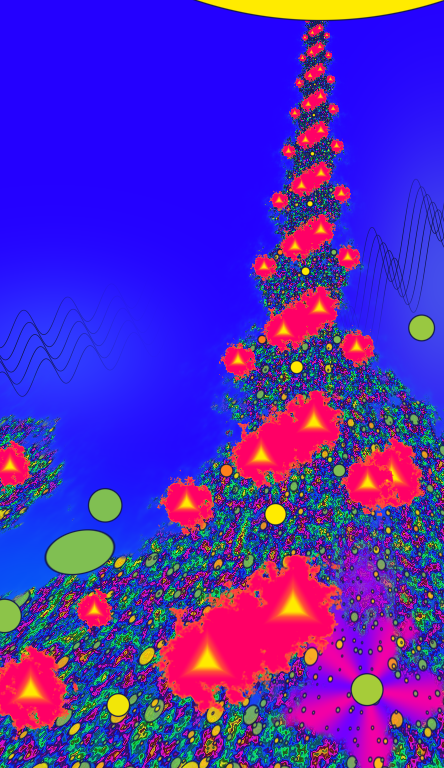
Write a Shadertoy shader that draws this background.

```glsl
const vec3 BLUE = vec3(0.14, 0, 1), MAGENTA = vec3(1, 0, 0.4), ORANGE = vec3(1, 0.5, 0.1);
const vec3 YELLOW = vec3(1, 0.92, 0), LIME = vec3(0.5, 0.75, 0.32), INK = vec3(0.06, 0.08, 0.3);

vec2 hash2(vec2 p) {
  return fract(sin(p * mat2(127.1, 311.7, 269.5, 183.3)) * 43758.5);
}

float corner(vec2 i, vec2 f, vec2 o) { return dot(hash2(i + o) * 2.0 - 1.0, f - o); }

float gradientNoise(vec2 p) {
  vec2 i = floor(p), f = fract(p), u = f * f * (3.0 - 2.0 * f), e = vec2(1, 0);
  return mix(mix(corner(i, f, e.yy), corner(i, f, e.xy), u.x),
             mix(corner(i, f, e.yx), corner(i, f, e.xx), u.x), u.y);
}

float fbm(vec2 p) {
  float sum = 0.0;
  for (float gain = 0.6; gain > 0.15; gain *= 0.65) {
    sum += gain * gradientNoise(p);
    p = mat2(1.6, 1.2, -1.2, 1.6) * p + 7.3;
  }
  return sum;
}

vec3 rainbow(float hue) {
  return clamp(abs(mod(hue * 6.0 + vec3(0, 4, 2), 6.0) - 3.0) - 1.0, 0.0, 1.0);
}

vec3 paintGlow(vec3 color, vec2 q, vec2 radius, vec3 tint) {
  q /= radius;
  return mix(color, tint, 0.8 * exp(-dot(q, q)));
}

// Tower levels follow a harmonic sequence
vec2 levelCenter(float n) { return vec2(0.413 - 2.86 / (n * n * n), 1.24 - 3.411 / n); }
float levelSize(float n) { return 3.411 / (n * (n + 1.0)); }

vec3 paintDisc(vec3 color, float d, vec3 fill, float edge) {
  color = mix(color, INK, smoothstep(edge, -edge, d - 0.5 * edge));
  return mix(color, fill, smoothstep(edge, -edge, d + edge));
}

// Ragged hot blob along a segment, with a yellow triangle at each end
vec3 paintBlob(vec3 color, vec2 q, vec2 arm, float radius, float edge) {
  float t = clamp(dot(q, arm) / max(dot(arm, arm), 1e-4), -1.0, 1.0);
  float d = length(q - arm * t) / radius - 1.0;
  if (d > 0.8) return color;
  float soft = 0.06 + edge / radius;
  d += fbm(q / radius * 2.2 + radius * 9.0) * 1.1;
  vec3 heat = mix(MAGENTA, ORANGE, smoothstep(-0.25, 0.0, d) * 0.75);
  color = mix(color, heat, smoothstep(soft, -soft, d));
  vec2 v = q - arm * (t < 0.0 ? -1.0 : 1.0);
  float triangle = max(abs(v.x) * 0.87 + v.y * 0.5, -v.y) / radius - 0.16;
  color = mix(color, ORANGE, 0.7 * smoothstep(0.25, 0.0, triangle));
  return mix(color, YELLOW, smoothstep(soft, -soft, triangle));
}

// Looping threads that fade with distance
vec3 paintThreads(vec3 color, vec2 q, float slope, float swing, float edge) {
  for (float k = -2.0; k < 3.0; k++) {
    float phase = q.x * 110.0 + k * 0.8;
    float d = q.y - slope * q.x - swing * sin(phase) - k * 0.018;
    d /= length(vec2(1, slope + swing * 110.0 * cos(phase)));
    float ink = smoothstep(1.2 * edge, 0.0, abs(d)) * exp(-120.0 * dot(q, q));
    color = mix(color, INK, 0.8 * ink);
  }
  return color;
}

vec3 paintDust(vec3 color, vec2 q, float amount, float edge) {
  vec2 rnd = hash2(floor(q));
  float d = length(fract(q) - 0.3 - 0.4 * rnd) - 0.06 - 0.16 * rnd.y;
  vec3 fill = rnd.x < 0.6 ? LIME : mix(ORANGE, YELLOW, rnd.y);
  return mix(color, paintDisc(color, d, fill, edge), amount * step(0.35, fract(rnd.x * 7.0)));
}

void mainImage(out vec4 fragColor, in vec2 fragCoord) {
  vec2 p = fragCoord / iResolution.y;
  float edge = 0.8 / iResolution.y;
  float level = 3.411 / (1.24 - p.y), size = levelSize(level);
  vec2 local = vec2((p.x - levelCenter(level).x) / size, level);

  // Blue field
  vec3 color = paintGlow(BLUE, p - vec2(0.07, 0.54), vec2(0.15, 0.1), vec3(0.2, 0.3, 1));
  color = paintGlow(color, p - vec2(0.58, 0.63), vec2(0.1, 0.19), vec3(0.3, 0.38, 0.9));
  color = paintGlow(color, p - vec2(0.04, 0.23), vec2(0.2, 0.13), vec3(0, 0.4, 0.95));
  color = paintThreads(color, p - vec2(0.54, 0.68), 1.1, 0.05, edge);
  color = paintThreads(color, p - vec2(0.03, 0.54), 0.3, 0.02, edge);

  // Speckled growth, widening towards the base
  float wide = 0.55 + 0.12 * cos(6.283 * (level - 0.8)) + 1.1 * smoothstep(3.75, 3.2, level);
  wide += step(0.0, local.x) * 0.9 * smoothstep(5.0, 4.2, level);
  float coarse = fbm(local * 3.5), grain = fbm(local * 13.0);
  float border = min(abs(local.x) - wide, (length(p - vec2(0, 0.39)) - 0.065) / size) + coarse * 0.7;
  color = mix(color, vec3(0.08, 0.42, 0.95), 0.6 * exp(-8.0 * max(border, 0.0)));
  float growth = smoothstep(0.1, -0.08, border + grain * 0.25);
  vec3 speckle = rainbow(0.63 + grain * 1.5) * (0.65 + 0.35 * cos(grain * 40.0));
  speckle = mix(speckle, vec3(0.3, 0.35, 0.7), 0.2);
  color = mix(color, speckle, growth * smoothstep(-0.42, -0.12, coarse));

  // Violet petals
  vec2 petal = p - vec2(0.478, 0.102);
  float fan = 0.5 + 0.5 * cos(5.0 * atan(petal.y, petal.x) + 0.8);
  vec3 violet = mix(vec3(0.45, 0, 1), vec3(0.95, 0, 0.65), fan);
  color = mix(color, violet, smoothstep(0.08, 0.05, length(petal) - 0.04 * fan + coarse * 0.1));
  color = paintGlow(color, p - vec2(0.475, 0.24), vec2(0.04, 0.05), vec3(0.68, 0, 0.95));

  // Dust discs at shrinking scales
  for (float scale = 5.0; scale < 21.0; scale *= 2.0)
    color = paintDust(color, local * scale + scale, growth * 0.85, edge * scale / size);

  // Hot clusters: x, y, radius
  vec3 hot[4] = vec3[4](vec3(0.013, 0.393, 0.026), vec3(0.04, 0.1, 0.048),
    vec3(0.51, 0.38, 0.04), vec3(0.123, 0.205, 0.022));
  for (int i = 0; i < 4; i++) color = paintBlob(color, p - hot[i].xy, vec2(0), hot[i].z, edge);

  // Tower levels: twin blob, side clusters and beads
  for (float n = 3.2; n < 14.0; n++) {
    float s = levelSize(n), m = levelSize(n + 0.6), b = levelSize(n + 0.8);
    color = paintBlob(color, (p - levelCenter(n)) / s, vec2(0.22, 0.14), 0.23, edge / s);
    color = paintDisc(color, length(p - levelCenter(n + 0.55)) - 0.056 * s, YELLOW, edge);
    for (float side = -1.0; side < 2.0; side += 2.0) {
      vec2 q = (p - levelCenter(n + 0.6)) / m - vec2(0.63 * side, 0.08 + 0.07 * side);
      color = paintBlob(color, q, vec2(0), 0.17, edge / m);
      vec2 bead = p - levelCenter(n + 0.8) - vec2(0.43 * side * b, 0);
      color = paintDisc(color, length(bead) - 0.05 * b, side < 0.0 ? ORANGE : LIME, edge);
    }
  }

  // Large discs: x, y, radius, warmth
  vec4 discs[5] = vec4[5](vec4(0.137, 0.342, 0.022, 0), vec4(0.006, 0.198, 0.022, 0.1),
    vec4(0.549, 0.573, 0.017, 0.2), vec4(0.478, 0.102, 0.021, 0.3), vec4(0.154, 0.082, 0.015, 0.9));
  for (int i = 0; i < 5; i++)
    color = paintDisc(color, length(p - discs[i].xy) - discs[i].z, mix(LIME, YELLOW, discs[i].w), edge);

  // Tilted pebble and great cap
  vec2 pebble = mat2(0.97, -0.24, 0.24, 0.97) * (p - vec2(0.104, 0.281));
  color = paintDisc(color, (length(pebble / vec2(0.046, 0.028)) - 1.0) * 0.03, LIME, edge);
  color = paintDisc(color, length(p - vec2(0.417, 1.486)) - 0.513, YELLOW, edge);
  fragColor = vec4(color, 1);
}
```
